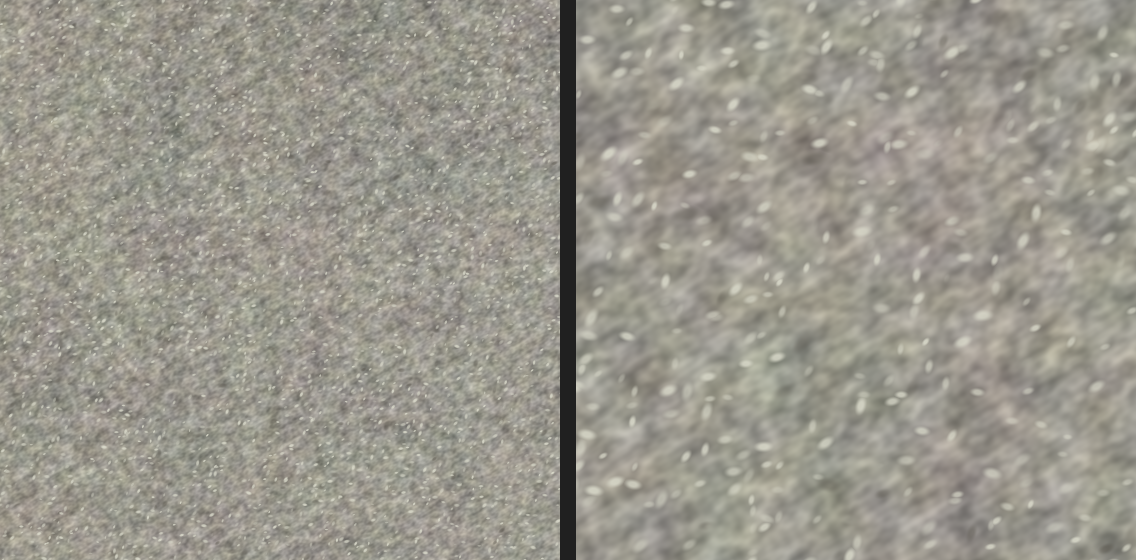
Left, the full canvas; right, a detail of the centre.
A three.js fragment shader for this texture:

```glsl
// Weathered grey stone: soft mottling from layered gradient noise, stretched along
// a slanted grain, with drifting warm, cool and rosy tints.
// Jittered cells scatter small pale mineral flecks and sparser dark pits on top.

#define GRAIN_ANGLE 0.55
#define GRAIN_STRETCH 1.5
#define BASE_TONE 0.597
#define PATCH_AMOUNT 0.085
#define MOTTLE_AMOUNT 0.13
#define GRAIN_AMOUNT 0.15
#define FINE_AMOUNT 0.10
#define FLECK_CELLS 84.0
#define FLECK_DENSITY 0.36
#define PIT_CELLS 52.0
#define PIT_DENSITY 0.15

varying vec2 vUv;

const vec3 COOL_TINT = vec3(1.005, 0.990, 0.955);
const vec3 WARM_TINT = vec3(1.020, 1.000, 0.895);
const vec3 ROSE_SHIFT = vec3(0.018, -0.012, 0.004);
const vec3 FLECK_COLOR = vec3(0.86, 0.86, 0.80);
const vec3 PIT_COLOR = vec3(0.36, 0.345, 0.31);

vec3 hash3(vec2 p) {
  vec3 q = fract(p.xyx * vec3(0.1031, 0.1030, 0.0973));
  q += dot(q, q.yxz + 33.33);
  return fract((q.xxy + q.yzz) * q.zyx);
}

mat2 rotation(float angle) {
  float c = cos(angle);
  float s = sin(angle);
  return mat2(c, -s, s, c);
}

float cornerSlope(vec2 cell, vec2 offset) {
  float angle = 6.2832 * hash3(cell + 157.0).x;
  return dot(vec2(cos(angle), sin(angle)), offset);
}

// Gradient noise, roughly -0.7 to 0.7
float gradientNoise(vec2 p) {
  vec2 i = floor(p);
  vec2 f = p - i;
  vec2 u = f * f * f * (f * (f * 6.0 - 15.0) + 10.0);
  vec2 e = vec2(1.0, 0.0);
  float low = mix(cornerSlope(i, f), cornerSlope(i + e, f - e), u.x);
  float high = mix(cornerSlope(i + e.yx, f - e.yx), cornerSlope(i + 1.0, f - 1.0), u.x);
  return mix(low, high, u.y);
}

// Soft slanted ellipses, one candidate per cell; size is in cell units
float scatter(vec2 p, float density, vec2 size, float seed) {
  vec2 home = floor(p);
  float cover = 0.0;
  for (int y = -1; y <= 1; y++) {
    for (int x = -1; x <= 1; x++) {
      vec2 cell = home + vec2(float(x), float(y));
      vec3 place = hash3(cell + seed);
      vec3 shape = hash3(cell + seed + 71.0);
      vec2 d = rotation(GRAIN_ANGLE + (shape.x - 0.5) * 1.8) * (p - cell - place.xy);
      d /= size * mix(0.65, 1.35, shape.y);
      float present = smoothstep(0.0, 0.08, density - place.z);
      float blob = 1.0 - smoothstep(0.35, 1.35, length(d));
      cover = max(cover, blob * present * mix(0.4, 1.0, shape.z));
    }
  }
  return cover;
}

void main() {
  vec2 p = vUv;
  vec2 slanted = rotation(GRAIN_ANGLE) * p * vec2(1.0);
  slanted.x /= GRAIN_STRETCH;

  // Layered tone, from broad patches down to fine grain
  float broad = gradientNoise(p * 5.0 + 3.0);
  float patches = gradientNoise(p * 15.0 + 11.0);
  float mottle = gradientNoise(slanted * 48.0 + 23.0);
  float grain = gradientNoise(slanted * 105.0 + 41.0);
  float fine = gradientNoise(slanted * 200.0 + 67.0);
  float tone = BASE_TONE + PATCH_AMOUNT * (0.4 * broad + 0.6 * patches);
  tone += MOTTLE_AMOUNT * mottle + GRAIN_AMOUNT * grain + FINE_AMOUNT * fine;
  tone -= 0.03 * smoothstep(0.6, 1.0, p.y) * smoothstep(0.0, 0.5, p.x);

  // Tints: warmer on the left, with small stains
  float stain = gradientNoise(p * 38.0 + 83.0);
  float warmth = 0.62 - 0.35 * p.x + 0.5 * broad + 0.9 * stain;
  vec3 color = tone * mix(COOL_TINT, WARM_TINT, clamp(warmth, 0.0, 1.0));
  float rose = gradientNoise(p * 8.0 + 97.0) + 0.7 * gradientNoise(p * 30.0 + 131.0);
  color += ROSE_SHIFT * rose;

  // Dark pits gather in the hollows
  float pitDensity = PIT_DENSITY - 0.25 * patches - 0.15 * mottle;
  float pits = scatter(p * PIT_CELLS, pitDensity, vec2(0.34, 0.18), 211.0);
  color = mix(color, PIT_COLOR, 0.5 * pits);

  // Pale flecks gather in loose clusters
  float cluster = gradientNoise(p * 11.0 + 151.0);
  float fleckDensity = FLECK_DENSITY + 0.35 * cluster;
  float flecks = scatter(p * FLECK_CELLS, fleckDensity, vec2(0.34, 0.19), 307.0);
  color = mix(color, FLECK_COLOR, 0.85 * flecks);

  gl_FragColor = vec4(color, 1.0);
}
```
